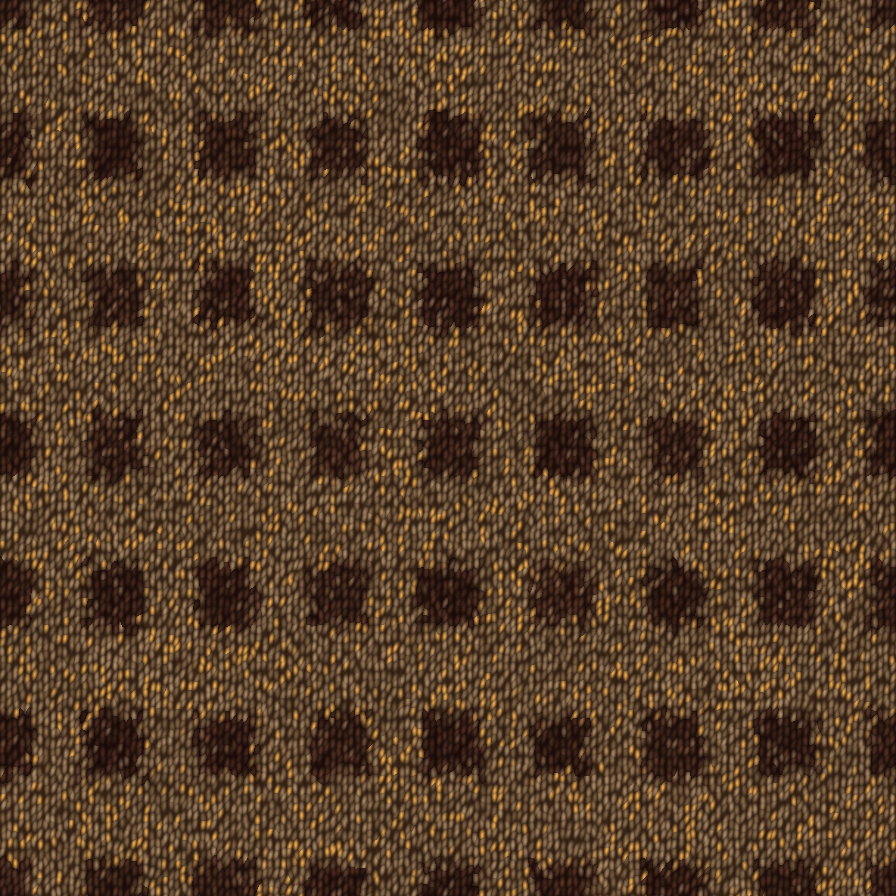
Reproduce this texture procedurally as a three.js fragment shader.

```glsl
varying vec2 vUv;

const float TAU = 6.2831853;
const vec2 SQUARES = vec2(8.0, 6.0);
const vec2 TUFTS = vec2(144.0, 96.0);
const vec2 SQUARE_HALF = vec2(0.031, 0.034);
const vec2 SQUARE_SHIFT = vec2(0.0025, 0.0025);

const vec3 GROUND_SHADOW = vec3(0.22, 0.14, 0.085);
const vec3 BROWN_YARN = vec3(0.41, 0.31, 0.21);
const vec3 TAN_YARN = vec3(0.61, 0.49, 0.36);
const vec3 GOLD_YARN = vec3(0.77, 0.55, 0.26);
const vec3 SQUARE_SHADOW = vec3(0.11, 0.045, 0.035);
const vec3 DARK_YARN = vec3(0.23, 0.125, 0.09);
const vec3 GREY_FLECK = vec3(0.43, 0.33, 0.26);

float hash(vec2 p, float seed) {
  vec3 q = fract(vec3(p.xyx) * vec3(0.1031, 0.1030, 0.0973) + seed * 0.137);
  q += dot(q, q.yzx + 33.33);
  return fract((q.x + q.y) * q.z);
}

// Wrapping cellular noise: xy = cell of the nearest tuft, z = distance
vec3 nearestTuft(vec2 p, vec2 count) {
  vec2 base = floor(p);
  vec3 best = vec3(base, 9.0);
  for (int j = -1; j <= 1; j++) {
    for (int i = -1; i <= 1; i++) {
      vec2 cell = base + vec2(float(i), float(j));
      vec2 id = mod(cell, count);
      vec2 jitter = vec2(hash(id, 1.0), hash(id, 2.0)) - 0.5;
      vec2 d = p - cell - 0.5 - jitter * vec2(0.45, 0.85);
      d.x -= d.y * (hash(id, 3.0) * 0.7 - 0.1);
      float dist = length(d * vec2(1.1, 0.85));
      if (dist < best.z) best = vec3(cell, dist);
    }
  }
  return best;
}

// Ragged square on a wrapping grid, from 0 outside to 1 inside
float squareMask(vec2 uv, vec2 repeats, vec2 halfSize, float ragged) {
  vec2 grid = (uv - SQUARE_SHIFT) * repeats + 0.5;
  vec2 id = mod(floor(grid), repeats);
  vec2 size = halfSize * (0.94 + 0.12 * hash(id, 7.0));
  vec2 edge = abs(fract(grid) - 0.5) / repeats - size;
  float d = max(edge.x, edge.y) + ragged;
  float strength = 0.86 + 0.14 * hash(id, 8.0);
  return strength * (1.0 - smoothstep(-0.006, 0.006, d));
}

// Slow change of tone from layered sines with whole frequencies
float mottle(vec2 uv) {
  float a = sin(TAU * (3.0 * uv.x + 2.0 * uv.y) + 2.0 * sin(TAU * 5.0 * uv.y));
  float b = sin(TAU * (7.0 * uv.x - 9.0 * uv.y) + 2.0 * sin(TAU * 4.0 * uv.x));
  return 0.5 * (a + b);
}

vec3 groundYarn(float tone, float gold) {
  vec3 yarn = mix(BROWN_YARN, TAN_YARN, tone);
  return mix(yarn, GOLD_YARN, smoothstep(0.72, 0.9, gold));
}

vec3 squareYarn(float tone, float fleck) {
  vec3 yarn = DARK_YARN * (0.75 + 0.5 * tone);
  return mix(yarn, GREY_FLECK, 0.8 * smoothstep(0.8, 0.98, fleck));
}

void main() {
  vec3 tuft = nearestTuft(vUv * TUFTS, TUFTS);
  vec2 id = mod(tuft.xy, TUFTS);
  float tone = hash(id, 4.0);
  float accent = hash(id, 5.0);

  // Each tuft takes its colour from the square or the ground
  vec2 tuftCentre = (tuft.xy + 0.5) / TUFTS;
  float ragged = (hash(id, 6.0) - 0.5) * 0.018;
  float dark = squareMask(mix(vUv, tuftCentre, 0.7), SQUARES, SQUARE_HALF, ragged);
  vec3 yarn = mix(groundYarn(tone, accent), squareYarn(tone, accent), dark);
  vec3 shadow = mix(GROUND_SHADOW, SQUARE_SHADOW, dark);

  // Rounded tufts, lit tips and vertical ribs
  float pile = 1.0 - smoothstep(0.12, 0.72, tuft.z);
  float tip = (1.0 - smoothstep(0.0, 0.3, tuft.z)) * accent;
  float rib = 0.93 + 0.1 * cos(TAU * (vUv.x * TUFTS.x - 0.5));
  vec3 color = mix(shadow, yarn, pile) * (1.0 + 0.18 * tip);
  color *= rib * (1.0 + 0.04 * mottle(vUv));
  gl_FragColor = vec4(color, 1.0);
}
```
